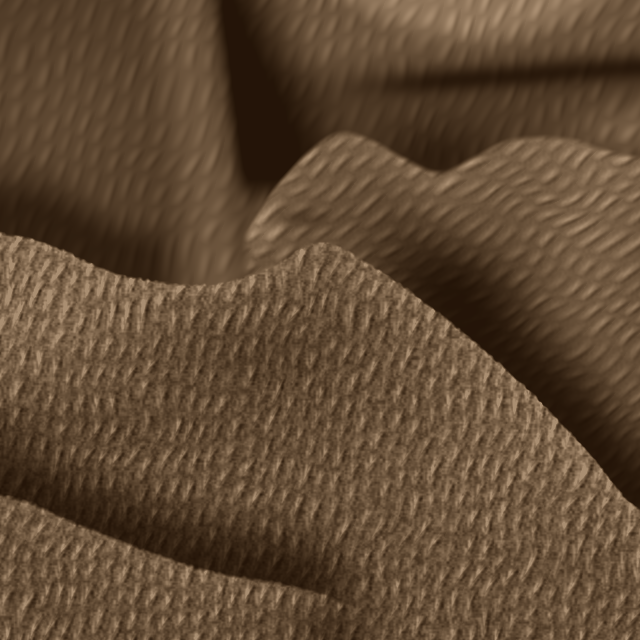
A Shadertoy shader for this texture:

```glsl
// Draped folds of soft brown knitted wool, sharp in front and blurred behind.
#define CELL vec2(0.025, 0.044)
#define STITCH_DEPTH 0.50
#define SOFT_DEPTH 0.16
#define GRAIN 0.37
#define LEAN 0.20
#define CONTRAST 1.32
#define BRIGHTNESS 0.035
#define SHADE_COLOR vec3(0.14, 0.08, 0.03)
#define LIGHT_COLOR vec3(0.62, 0.515, 0.405)

const float PI = 3.14159;

// Crest heights at even steps along each fold
const float FRONT[13] = float[13](.635, .615, .577, .559, .556, .579, .621, .583, .525, .458, .383, .296, .203);
const float MIDDLE[13] = float[13](.630, .703, .760, .792, .779, .750, .730, .753, .779, .785, .781, .764, .753);
const float NEAR[13] = float[13](.225, .212, .188, .167, .146, .128, .111, .100, .091, .081, .065, .034, -.04);

float hash(vec2 p) {
    vec3 q = fract(p.xyx * 0.1031);
    q += dot(q, q.yzx + 33.33);
    return fract((q.x + q.y) * q.z);
}

float noise(vec2 p) {
    vec2 i = floor(p), f = fract(p);
    f = f * f * (3.0 - 2.0 * f);
    return mix(mix(hash(i), hash(i + vec2(1, 0)), f.x),
               mix(hash(i + vec2(0, 1)), hash(i + 1.0), f.x), f.y);
}

// Smooth cubic curve through the crest heights
float crest(float h[13], float x) {
    x = clamp(x, 0.0, 1.0) * 12.0;
    int i = min(int(x), 11);
    float f = x - float(i);
    float a = h[max(i - 1, 0)], b = h[i], c = h[i + 1], d = h[min(i + 2, 12)];
    return b + 0.5 * f * (c - a + f * (2.0 * a - 5.0 * b + 4.0 * c - d + f * (3.0 * (b - c) + d - a)));
}

// Elliptical patch of light or shadow
float patchAt(vec2 p, vec2 center, vec2 radius) {
    vec2 q = (p - center) / radius;
    return exp(-dot(q, q));
}

// Leaning columns of plump stitches with a dark gap beside each; sharpness adds plies
float stitches(vec2 p, float sharpness) {
    vec2 c = vec2(p.x - LEAN * p.y, p.y) / CELL;
    c += 0.8 * vec2(noise(p * 15.0), noise(p * 13.0 + 40.0));
    c.y += hash(vec2(floor(c.x), 7.0));
    vec2 f = fract(c) - 0.5;
    float across = f.x - 0.3 * f.y;
    float taper = cos(PI * f.y);
    float lobe = exp(-18.0 * pow(across + 0.06, 2.0)) * taper;
    float gap = exp(-50.0 * pow(across - 0.27, 2.0)) * taper;
    float ply = 0.5 + 0.5 * cos(2.0 * PI * (2.0 * f.y - 3.0 * abs(across)));
    float strength = 0.65 + 0.7 * hash(floor(c));
    return (lobe * mix(1.0, 0.6 + 0.8 * ply, sharpness) - 0.65 * gap) * strength - 0.16;
}

float fibres(vec2 p) {
    return 0.6 * noise(p * vec2(240, 150)) + 0.4 * noise(p.yx * vec2(330, 250) + 9.0) - 0.5;
}

float backLight(vec2 p) {
    // Left cloth and its upright ridge
    float left = 0.37 + 0.08 * patchAt(p, vec2(0.08, 0.82), vec2(0.15, 0.12));
    float edge = 0.335 + 0.13 * (1.0 - p.y);
    float ridge = smoothstep(edge - 0.13, edge - 0.055, p.x);
    left = mix(left, 0.54, ridge) - 0.14 * smoothstep(edge - 0.04, edge, p.x);
    // Right cloth with a bright hollow and a dark crease
    float hollow = 0.935 + 1.5 * pow(p.x - 0.74, 2.0);
    float crease = 0.868 + 0.07 * (p.x - 0.6);
    float right = mix(0.35, 0.53, smoothstep(crease - 0.01, crease + 0.07, p.y));
    right += 0.24 * smoothstep(hollow - 0.02, hollow + 0.035, p.y);
    right -= 0.24 * exp(-pow((p.y - crease) / 0.02, 2.0)) * smoothstep(0.5, 0.7, p.x);
    right += 0.24 * patchAt(p, vec2(1.0, 0.8), vec2(0.1, 0.04));
    right -= 0.2 * patchAt(p, vec2(0.68, 0.75), vec2(0.1, 0.06));
    float gap = 0.34 + 0.42 * (1.0 - p.y);
    right = mix(0.02, right, smoothstep(gap - 0.01, gap + 0.14, p.x));
    float low = smoothstep(0.74, 0.66, p.y);
    float light = mix(left, mix(right, 0.42, low), smoothstep(edge - 0.012, edge + 0.02, p.x));
    // Small shadowed fold at the left
    float depth = 0.753 - 0.3 * p.x + 0.012 * sin(p.x * 24.0) - p.y;
    float fold = smoothstep(-0.012, 0.012, depth) * smoothstep(0.29, 0.23, p.x);
    return mix(light, mix(0.38, 0.16, smoothstep(0.0, 0.08, depth)), fold);
}

float middleLight(vec2 p, float depth, float aboveFront) {
    float light = 0.48 + 0.18 * exp(-depth / 0.07);
    light += 0.12 * patchAt(p, vec2(0.92, 0.62), vec2(0.1, 0.16));
    light -= 0.22 * patchAt(p, vec2(0.71, 0.55), vec2(0.12, 0.07));
    light += 0.15 * patchAt(p, vec2(0.41, 0.645), vec2(0.035, 0.03));
    light -= 0.15 * patchAt(p, vec2(0.47, 0.66), vec2(0.05, 0.015));
    float shadow = smoothstep(0.5, 0.75, p.x) * (1.0 - smoothstep(0.02, 0.2, aboveFront));
    return light * (1.0 - 0.8 * shadow);
}

float frontLight(vec2 p, float depth, float aboveNear) {
    float light = 0.50 + 0.19 * exp(-depth / 0.055);
    light += 0.17 * patchAt(p, vec2(0.02, 0.51), vec2(0.16, 0.1));
    light -= 0.11 * patchAt(p, vec2(0.4, 0.45), vec2(0.16, 0.08));
    light += 0.08 * patchAt(p, vec2(0.8, 0.28), vec2(0.2, 0.15));
    light -= 0.1 * patchAt(p, vec2(0.0, 0.33), vec2(0.3, 0.04));
    float valley = (1.0 - smoothstep(0.01, 0.14, aboveNear)) * smoothstep(0.64, 0.45, p.x);
    return light * (1.0 - 0.72 * valley);
}

void mainImage(out vec4 fragColor, in vec2 fragCoord) {
    vec2 p = fragCoord / iResolution.xy;
    float fuzz = 0.004 * (noise(p * 160.0) - 0.5);
    float front = crest(FRONT, p.x) - p.y + fuzz;
    float middle = crest(MIDDLE, (p.x - 0.375) / 0.625) - p.y;
    float near = crest(NEAR, p.x / 0.625) - p.y + fuzz;
    // Blurred cloth behind, then each nearer fold over it
    float light = backLight(p) * (1.0 + 1.3 * SOFT_DEPTH * stitches(p * 0.85, 0.0));
    vec2 turned = mat2(0.85, 0.53, -0.53, 0.85) * p;
    float woven = 1.0 + 2.2 * SOFT_DEPTH * stitches(turned, 0.2) + 0.3 * GRAIN * fibres(p);
    float middleMask = smoothstep(-0.007, 0.007, middle) * smoothstep(0.375, 0.395, p.x);
    light = mix(light, middleLight(p, max(middle, 0.0), -front) * woven, middleMask);
    float knit = 1.0 + STITCH_DEPTH * stitches(p, 1.0) + 2.0 * GRAIN * fibres(p);
    light = mix(light, frontLight(p, max(front, 0.0), -near) * knit, smoothstep(-0.003, 0.003, front));
    float nearLight = 0.49 + 0.13 * exp(-max(near, 0.0) / 0.05) - 0.25 * patchAt(p, vec2(0.54, 0.02), vec2(0.1, 0.06));
    light = mix(light, nearLight * knit, smoothstep(-0.004, 0.004, near));
    // Tone: stretch contrast and warm the middle browns
    light = clamp((light - 0.45) * CONTRAST + 0.45 + BRIGHTNESS, 0.0, 1.1);
    vec3 color = mix(SHADE_COLOR, LIGHT_COLOR, light);
    color -= vec3(0.0, 0.02, 0.05) * light * (1.0 - light);
    fragColor = vec4(color, 1.0);
}
```
